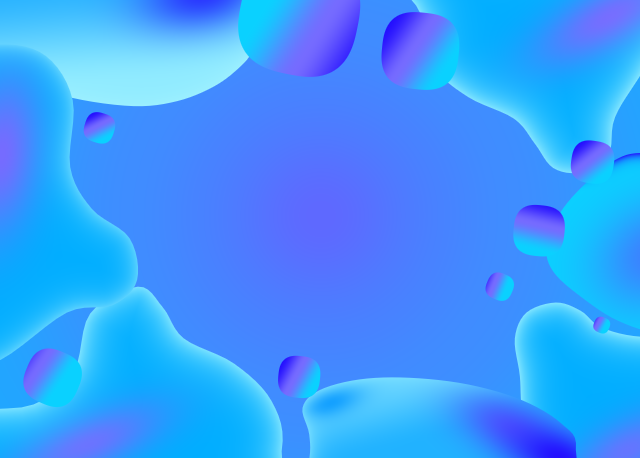
Write a Shadertoy shader that draws this background.

```glsl
const vec3 NAVY = vec3(.14, .06, 1), VIOLET = vec3(.46, .42, 1), AZURE = vec3(0, .68, 1),
           CYAN = vec3(.04, .82, 1), ICE = vec3(.56, .92, 1);

// Signed distance to a closed Catmull-Rom outline
float blob(vec2 p, vec2 k[12]) {
    float nearest = 1e3, side = 1.;
    vec2 from = k[0];
    for (int i = 0; i < 12; i++) {
        vec2 a = k[(i + 11) % 12], b = k[i], c = k[(i + 1) % 12], e = k[(i + 2) % 12];
        for (int j = 1; j <= 6; j++) {
            float t = float(j) / 6.;
            vec2 to = b + .5 * t * (c - a + t * (2. * a - 5. * b + 4. * c - e + t * (3. * (b - c) + e - a)));
            vec2 edge = to - from, w = p - from;
            vec2 gap = w - edge * clamp(dot(w, edge) / dot(edge, edge), 0., 1.);
            nearest = min(nearest, dot(gap, gap));
            bvec3 crossing = bvec3(p.y >= from.y, p.y < to.y, edge.x * w.y > edge.y * w.x);
            if (all(crossing) || all(not(crossing))) side = -side;
            from = to;
        }
    }
    return side * sqrt(nearest);
}

// Soft tilted elliptical glow
float spot(vec2 p, vec2 center, vec2 radii, float angle) {
    float c = cos(angle), s = sin(angle);
    vec2 q = mat2(c, -s, s, c) * (p - center) / radii;
    return exp(-dot(q, q));
}

// Light that fades inward from the edge
float rim(float d, float width) {
    return exp(min(d, 0.) / width);
}

void paint(inout vec3 col, float d, vec3 tint) {
    float pixel = 5.48 / iResolution.y;
    col = mix(col, tint, clamp(.5 - d / pixel, 0., 1.));
}

// Rounded pebble shaded from navy through violet to cyan along an angle
void pebble(inout vec3 col, vec2 p, vec2 center, float radius, float tilt, float angle, float shift) {
    vec2 q = (p - center) / radius;
    float c = cos(tilt), s = sin(tilt);
    vec2 r = pow(abs(mat2(c, -s, s, c) * q), vec2(2.7));
    float d = (pow(r.x + r.y, 1. / 2.7) - 1.) * radius;
    float t = dot(q, vec2(cos(angle), sin(angle))) + shift;
    vec3 tint = mix(NAVY, VIOLET, smoothstep(-1., -.05, t));
    paint(col, d, mix(tint, CYAN, smoothstep(-.1, .95, t)));
}

void mainImage(out vec4 fragColor, in vec2 fragCoord) {
    // Canvas is 5.48 units high, measured downward from the top
    vec2 p = vec2(fragCoord.x, iResolution.y - fragCoord.y) / iResolution.y * 5.48;

    // Radial backdrop
    float r = length(p - vec2(3.84, 2.58));
    vec3 col = mix(vec3(.37, .41, 1), vec3(.29, .5, 1), smoothstep(0., 1.45, r));
    col = mix(col, vec3(.25, .55, 1), smoothstep(1.1, 2.3, r));
    col = mix(col, vec3(.13, .65, 1), smoothstep(2.1, 4.5, r));

    // Upper left pool
    float d = blob(p, vec2[12](vec2(-.6, .6), vec2(.2, .95), vec2(.86, 1.17), vec2(1.6, 1.27),
        vec2(2.12, 1.21), vec2(2.55, 1.04), vec2(2.85, .82), vec2(3.04, .58),
        vec2(3.2, .1), vec2(3.1, -.7), vec2(1.5, -1), vec2(-.6, -.7)));
    vec3 tint = mix(vec3(.16, .7, 1), ICE, smoothstep(-.15, 1.15, p.y + .1 * p.x));
    tint = mix(tint, vec3(.16, .2, 1), spot(p, vec2(2.45, -.1), vec2(.75, .42), -.2));
    paint(col, d, mix(tint, vec3(.64, .95, 1), .6 * rim(d, .15)));

    // Upper right drip
    d = blob(p, vec2[12](vec2(4.9, -.6), vec2(5.05, .2), vec2(5.2, .8), vec2(5.6, 1.16),
        vec2(6.15, 1.42), vec2(6.4, 1.72), vec2(6.62, 2.01), vec2(6.95, 2.06),
        vec2(7.28, 1.85), vec2(7.36, 1.4), vec2(7.72, .81), vec2(8.6, -.6)));
    tint = mix(AZURE, VIOLET, spot(p, vec2(7.3, .2), vec2(.95, .36), -.5));
    paint(col, d, mix(tint, ICE, .9 * rim(d, .2)));

    // Right bulge
    d = blob(p, vec2[12](vec2(7.68, 1.83), vec2(7.35, 1.92), vec2(7., 2.2), vec2(6.7, 2.55),
        vec2(6.54, 2.95), vec2(6.62, 3.25), vec2(6.95, 3.55), vec2(7.4, 3.84),
        vec2(7.9, 3.97), vec2(8.5, 3.8), vec2(8.6, 2.8), vec2(8.3, 1.9)));
    tint = mix(CYAN, vec3(.24, .5, 1), spot(p, vec2(7.85, 3.05), vec2(.75, .6), -.5));
    paint(col, d, mix(tint, NAVY, rim(d, .06) * smoothstep(2.3, 1.8, p.y)));

    // Lower right hill
    d = blob(p, vec2[12](vec2(6.4, 6.3), vec2(6.25, 5), vec2(6.22, 4.5), vec2(6.16, 4.05),
        vec2(6.3, 3.74), vec2(6.65, 3.62), vec2(6.95, 3.72), vec2(7.2, 3.92),
        vec2(7.68, 4.03), vec2(8.4, 4), vec2(8.6, 5), vec2(8.4, 6.3)));
    tint = mix(AZURE, VIOLET, .85 * spot(p, vec2(7.5, 5.4), vec2(.75, .35), -.5));
    paint(col, d, mix(tint, ICE, .9 * rim(d, .16)));

    // Lower left hill
    d = blob(p, vec2[12](vec2(-1, 6.5), vec2(-.6, 5.08), vec2(.4, 4.84), vec2(.88, 4.45),
        vec2(1.08, 3.75), vec2(1.65, 3.43), vec2(1.95, 3.68), vec2(2.2, 4.05),
        vec2(2.8, 4.35), vec2(3.25, 4.8), vec2(3.37, 5.4), vec2(3, 6.4)));
    tint = mix(AZURE, VIOLET, .9 * spot(p, vec2(1.05, 5.32), vec2(.95, .33), -.4));
    paint(col, d, mix(tint, ICE, .85 * rim(d, .2)));

    // Left wave
    d = blob(p, vec2[12](vec2(0, .53), vec2(.55, .67), vec2(.87, 1.2), vec2(.84, 2),
        vec2(1.1, 2.5), vec2(1.55, 2.85), vec2(1.64, 3.35), vec2(1.35, 3.65),
        vec2(.8, 3.74), vec2(0, 4.31), vec2(-.7, 4.5), vec2(-.7, .7)));
    tint = mix(AZURE, VIOLET, spot(p, vec2(.02, 1.85), vec2(.45, .95), .12));
    paint(col, d, mix(tint, vec3(.47, .87, 1), .75 * rim(d, .15)));

    // Bottom leaf
    d = blob(p, vec2[12](vec2(3.62, 4.88), vec2(3.82, 4.67), vec2(4.3, 4.54), vec2(4.9, 4.52),
        vec2(5.6, 4.6), vec2(6.25, 4.79), vec2(6.72, 5.07), vec2(6.89, 5.38),
        vec2(6.6, 6.2), vec2(3.5, 6.2), vec2(3.69, 5.55), vec2(3.7, 5.2)));
    tint = mix(vec3(.38, .82, 1), vec3(.13, .7, 1), smoothstep(4.6, 5.4, p.y + .25 * (p.x - 4.6)));
    tint = mix(tint, vec3(.03, .6, 1), spot(p, vec2(3.95, 4.8), vec2(.4, .18), -.3));
    tint = mix(tint, vec3(.3, .36, 1), spot(p, vec2(6.1, 5.1), vec2(.65, .32), .4));
    tint = mix(tint, NAVY, spot(p, vec2(6.7, 5.48), vec2(.6, .32), .35));
    paint(col, d, mix(tint, ICE, .6 * rim(d, .1) * smoothstep(6.2, 4.2, p.x)));

    // Floating pebbles
    pebble(col, p, vec2(3.58, .19), .71, .2, 3.7, .35);
    pebble(col, p, vec2(5.03, .61), .46, .1, .6, .1);
    pebble(col, p, vec2(1.19, 1.53), .18, .3, 1.1, .1);
    pebble(col, p, vec2(.63, 4.52), .33, .4, .6, .55);
    pebble(col, p, vec2(3.58, 4.51), .25, .1, .5, .1);
    pebble(col, p, vec2(6.45, 2.76), .305, .1, 1.8, .15);
    pebble(col, p, vec2(7.09, 1.94), .255, .15, .9, .1);
    pebble(col, p, vec2(5.98, 3.43), .16, .4, .4, .4);
    pebble(col, p, vec2(7.2, 3.89), .095, .4, .5, .45);

    fragColor = vec4(col, 1);
}
```
